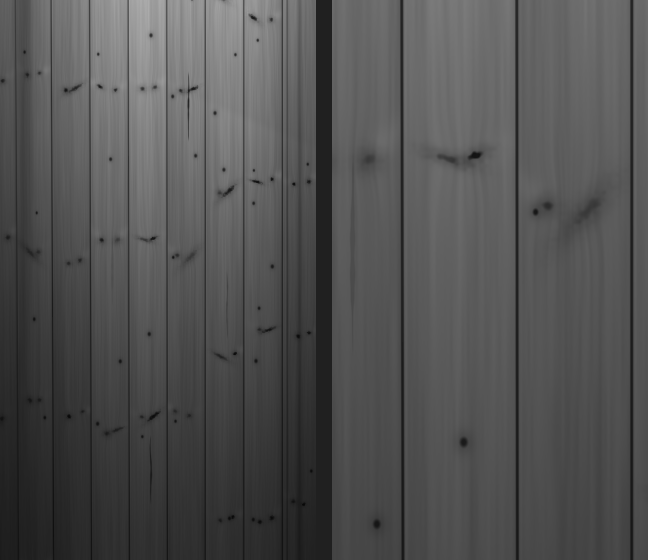
Left: the whole. Right: its middle third, enlarged.
Write a Shadertoy shader that draws this texture.

```glsl
// Vertical wall of dark grey pine boards with narrow seams, lit from the top.
// Each board gets its own tone, warped grain, whorls of paired knots, pin
// knots and a drying crack; a smooth light falloff is applied over the wall.

const float BOARD_WIDTH = 0.122;
const float FIRST_SEAM = 0.0395;
const float WHORL_SPACING = 0.53;
const float PIN_SPACING = 0.17;

float hash(vec2 p) {
    vec3 q = fract(vec3(p.xyx) * 0.1031);
    q += dot(q, q.yzx + 33.33);
    return fract((q.x + q.y) * q.z);
}

float noise(vec2 p) {
    vec2 i = floor(p), f = fract(p);
    f = f * f * (3.0 - 2.0 * f);
    return mix(mix(hash(i), hash(i + vec2(1, 0)), f.x),
               mix(hash(i + vec2(0, 1)), hash(i + vec2(1, 1)), f.x), f.y);
}

float bell(float x, float width) {
    return exp(-x * x / (width * width));
}

// Two knots spreading up and out: x = dark core, y = pale flare, z = grain bend
vec3 whorl(vec2 q, vec2 seed, float px) {
    vec3 sum = vec3(0.0);
    for (float side = -1.0; side < 2.0; side += 2.0) {
        vec2 key = seed + vec2(side * 7.3, 3.1);
        float a = hash(key), b = hash(key + 11.7), c = hash(key + 23.9);
        vec2 axis = normalize(vec2(side, mix(0.25, 1.1, a)));
        vec2 d = q - vec2(side * mix(0.010, 0.034, b), 0.022 * b);
        vec2 e = vec2(dot(d, axis), axis.x * d.y - axis.y * d.x);
        float wing = mix(1.15, 3.8, smoothstep(0.62, 0.78, c));
        float radius = mix(0.0035, 0.0065, a);
        float dist = length(e / vec2(wing, 1.0));
        dist += 0.003 * (noise(q * 220.0 + seed) - 0.5);
        float core = smoothstep(radius + px, radius * 0.2, dist);
        float strength = mix(0.15, 0.65, hash(key + 41.0));
        sum.x += strength * core + 0.22 * bell(dist, radius * 2.2);
        sum.y += bell(e.y, 0.013) * smoothstep(0.0, 0.025, e.x)
               * exp(-max(e.x, 0.0) / 0.04) * b;
        sum.z += side * bell(d.x, 0.02) * bell(d.y, 0.035) * 0.006;
    }
    return sum;
}

// Small round knot, present in about a third of the cells of a board
float pinKnot(vec2 q, float board, float px) {
    float row = floor(q.y / PIN_SPACING);
    vec2 key = vec2(board + 31.0, row + 5.0);
    vec2 center = vec2((hash(key) - 0.5) * 0.085,
                       (row + mix(0.2, 0.8, hash(key + 8.0))) * PIN_SPACING);
    float radius = mix(0.0025, 0.005, hash(key + 15.0));
    float dist = length((q - center) * vec2(1.0, 0.8));
    float present = step(0.64, hash(key + 27.0));
    return present * (0.5 * smoothstep(radius + px, radius * 0.3, dist)
                      + 0.18 * bell(dist, radius * 2.0));
}

// Tapering vertical split along the middle of a board
float crack(vec2 q, float board, float px) {
    float y = q.y - 1.778 * fract(board * 0.647 + 0.219);
    float x = q.x - 0.004 * (noise(vec2(board, q.y * 14.0)) - 0.5) - 0.008;
    float width = 0.0035 * (1.0 - abs(y) / 0.115) * mix(0.4, 1.0, noise(q.yy * 45.0));
    return smoothstep(px, -px, abs(x) - width) * smoothstep(0.115, 0.09, abs(y))
         * bell(board - 3.7, 1.3);
}

// Fine fibres, broad streaks and growth rings running up the board
float grain(vec2 q, float board) {
    float fibre = noise(vec2(q.x * 330.0 + board * 71.0, q.y * 11.0));
    float streak = noise(vec2(q.x * 75.0 + board * 19.0, q.y * 1.6));
    float wander = noise(vec2(board * 13.0 + q.x * 12.0, q.y * 2.2));
    float rings = sin(q.x * 520.0 + wander * 9.0);
    return 0.06 * (fibre - 0.5) + 0.12 * (streak - 0.5) + 0.012 * rings;
}

// Light fades downwards and to both sides
float wallLight(vec2 uv) {
    float vertical = 0.182 + 0.425 * pow(uv.y, 1.35);
    float sides = mix(0.58, 1.0, smoothstep(-0.05, 0.42, uv.x))
                * mix(1.0, 0.74, smoothstep(0.72, 1.03, uv.x));
    float beam = smoothstep(0.01, -0.01, uv.y - 0.975 + 0.24 * uv.x)
               * smoothstep(0.5, 0.85, uv.y) * smoothstep(0.45, 0.75, uv.x);
    return vertical * sides * (1.0 + 0.05 * beam);
}

void mainImage(out vec4 fragColor, in vec2 fragCoord) {
    vec2 uv = fragCoord / iResolution.xy;
    vec2 p = fragCoord / iResolution.x;
    float px = 1.0 / iResolution.x;

    // Board coordinates; left seams lean slightly, the first board is narrower
    float lean = 0.011 * (1.0 - uv.y) * max(0.0, 1.0 - uv.x / 0.65);
    lean += 0.009 * smoothstep(0.14, 0.06, p.x);
    float s = (p.x - lean - FIRST_SEAM) / BOARD_WIDTH;
    float board = floor(s);
    vec2 q = vec2((fract(s) - 0.5) * BOARD_WIDTH, p.y);

    // Whorls from this row and its neighbours
    float shift = 0.44 - 0.28 * step(4.5, board);
    float row = floor((p.y - shift) / WHORL_SPACING + 0.5);
    vec3 knots = vec3(0.0);
    for (float k = -1.0; k < 2.0; k++) {
        vec2 seed = vec2(board + 3.0, row + k + 9.0);
        float y = shift + (row + k) * WHORL_SPACING + 0.12 * (hash(seed) - 0.5);
        knots += whorl(q - vec2(0.012 * (hash(seed + 5.0) - 0.5), y), seed, px);
    }

    // Wood surface
    float tone = 1.0 + 0.10 * (hash(vec2(board + 17.0, 4.0)) - 0.5);
    tone += grain(q + vec2(knots.z, 0.0), board) + 0.3 * knots.y;
    tone *= 1.0 - min(0.8, knots.x + pinKnot(q, board, px));
    tone *= 1.0 - 0.8 * crack(q, board, px);

    // Thin seams with a pale right lip; the first one is softer
    float edge = (fract(s + 0.5) - 0.5) * BOARD_WIDTH;
    float depth = mix(0.35, 0.62, smoothstep(0.08, 0.12, p.x));
    tone *= 1.0 - depth * smoothstep(0.0015 + px, 0.0015 - px, abs(edge));
    tone *= 1.0 - 0.08 * bell(edge, 0.006);
    tone += 0.08 * bell(edge - 0.004, 0.0016);

    // Shadow at the left and shaded grooves at the right
    tone *= 1.0 - 0.25 * bell(p.x - 0.078, 0.025) * uv.y;
    tone *= 1.0 - 0.3 * bell(p.x - 0.909, 0.003) - 0.2 * bell(p.x - 0.948, 0.007);

    fragColor = vec4(vec3(clamp(wallLight(uv) * tone, 0.0, 1.0)), 1.0);
}
```
